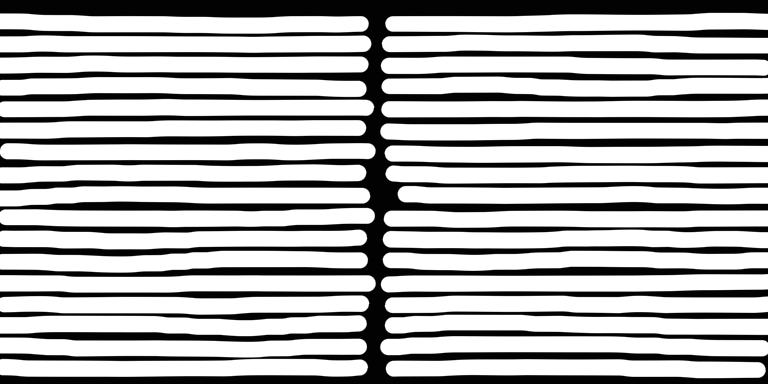
Reproduce this pattern procedurally as a WebGL 1 fragment shader.

```glsl
precision highp float;
// Seventeen rows of hand-drawn white marker strokes on black, in two columns
// split by a narrow ragged gap. Each stroke is a round-capped bar whose centre
// line drifts in small soft steps, with hashed ends, offset and thickness.

uniform vec2 u_resolution;

const float ROWS = 17.0;
const float PITCH = 0.0563;
const float TOP_ROW = 0.941;
const float HALF_WIDTH = 0.0208;

float hash(vec2 p) {
  vec3 q = fract(vec3(p.xyx) * 0.1031);
  q += dot(q, q.yzx + 33.33);
  return fract((q.x + q.y) * q.z);
}

float noise(vec2 p) {
  vec2 i = floor(p);
  vec2 f = smoothstep(0.0, 1.0, p - i);
  float low = mix(hash(i), hash(i + vec2(1.0, 0.0)), f.x);
  float high = mix(hash(i + vec2(0.0, 1.0)), hash(i + vec2(1.0, 1.0)), f.x);
  return mix(low, high, f.y);
}

// Flat runs joined by short ramps, as from an unsteady hand.
float softStep(float v) {
  return floor(v) + smoothstep(0.25, 0.75, fract(v));
}

// Height of the centre line around the row; nearby rows drift together.
float drift(float x, float row, float side) {
  float slow = noise(vec2(x * 3.2 + side * 40.0 + 7.0, row * 0.65 + 3.0)) - 0.5;
  float bump = noise(vec2(x * 9.0 + 60.0, row * 5.3 + side * 31.0)) - 0.5;
  float offset = hash(vec2(row + 5.0, side + 71.0)) - 0.5;
  float steps = slow * 4.4 + bump * 0.9 + offset * 0.8;
  return softStep(steps) * 0.0035;
}

// Signed distance to one stroke; side 0 is the left column, 1 the right.
float stroke(vec2 p, float row, float side) {
  float a = hash(vec2(row + 11.0, side * 17.0 + 2.0));
  float b = hash(vec2(row + 37.0, side * 23.0 + 9.0));
  float shortStart = 0.042 * (1.0 - step(0.5, abs(row - 8.0)));
  float start = mix(-0.045 + 0.045 * a, 0.985 + 0.021 * a + shortStart, side);
  float end = mix(0.95 + 0.03 * b, 1.993 + 0.25 * b, side);

  float x = clamp(p.x, start + HALF_WIDTH, end - HALF_WIDTH);
  float y = TOP_ROW - row * PITCH + drift(x, row, side);
  float edge = p.y > y ? 1.0 : 2.0;
  float swell = noise(vec2(x * 6.0 + edge * 50.0, row * 3.7 + side * 19.0)) - 0.5;
  return length(p - vec2(x, y)) - HALF_WIDTH - swell * 0.0022;
}

void main() {
  vec2 p = gl_FragCoord.xy / u_resolution.y;
  float nearest = floor((TOP_ROW - p.y) / PITCH + 0.5);

  // Closest stroke among the neighbouring rows of both columns.
  float d = 1.0;
  for (int i = -1; i <= 1; i++) {
    float row = clamp(nearest + float(i), 0.0, ROWS - 1.0);
    d = min(d, min(stroke(p, row, 0.0), stroke(p, row, 1.0)));
  }

  float ink = clamp(0.5 - d * u_resolution.y / 1.2, 0.0, 1.0);
  gl_FragColor = vec4(vec3(mix(0.008, 1.0, ink)), 1.0);
}
```
